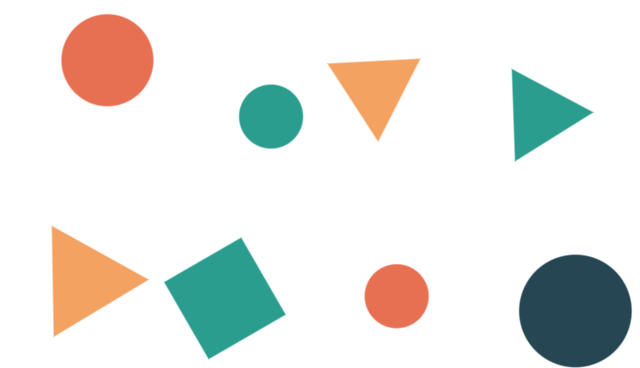
Write a Shadertoy shader that draws this background.

```glsl
// Two decorrelated values in 0..1
vec2 hash(float n) {
    vec3 p = fract(n * vec3(0.1031, 0.1030, 0.0973));
    p += dot(p, p.yzx + 33.33);
    return fract((p.xx + p.zy) * p.yz);
}

// Distance to a regular polygon by its circumradius; zero sides gives a circle
float shapeDistance(vec2 p, float sides, float radius, float turn) {
    if (sides < 3.0) return length(p) - radius;
    float sector = radians(360.0) / sides;
    float angle = mod(atan(p.y, p.x) - turn, sector) - 0.5 * sector;
    return length(p) * cos(angle) - radius * cos(0.5 * sector);
}

void mainImage(out vec4 fragColor, in vec2 fragCoord) {
    const vec3 palette[4] = vec3[4](
        vec3(0.906, 0.437, 0.322),  // coral
        vec3(0.957, 0.637, 0.385),  // orange
        vec3(0.167, 0.617, 0.561),  // teal
        vec3(0.150, 0.276, 0.327)); // navy

    // Sides, radius, turn in degrees, palette index
    const vec4 shapes[8] = vec4[8](
        vec4(0, 0.125, 0, 0), vec4(3, 0.174, 1, 1),
        vec4(0, 0.087, 0, 2), vec4(4, 0.171, 75, 2),
        vec4(3, 0.146, -87, 1), vec4(0, 0.087, 0, 0),
        vec4(3, 0.145, 2, 2), vec4(0, 0.153, 0, 3));

    vec2 uv = fragCoord / iResolution.y;
    vec2 cellSize = vec2(iResolution.x / iResolution.y / 4.0, 0.5);
    vec3 color = vec3(1.0);

    // One shape per cell, jittered within the room its radius leaves
    for (int i = 0; i < 8; i++) {
        vec4 shape = shapes[i];
        vec2 cell = vec2(i / 2, 1 - i % 2);
        vec2 room = max(0.5 * cellSize - shape.y, 0.0);
        vec2 center = (cell + 0.5) * cellSize + room * (2.0 * hash(float(i) + 1.0) - 1.0);
        float d = shapeDistance(uv - center, shape.x, shape.y, radians(shape.z));
        color = mix(color, palette[int(shape.w)], 1.0 - smoothstep(-0.003, 0.003, d));
    }
    fragColor = vec4(color, 1.0);
}
```
